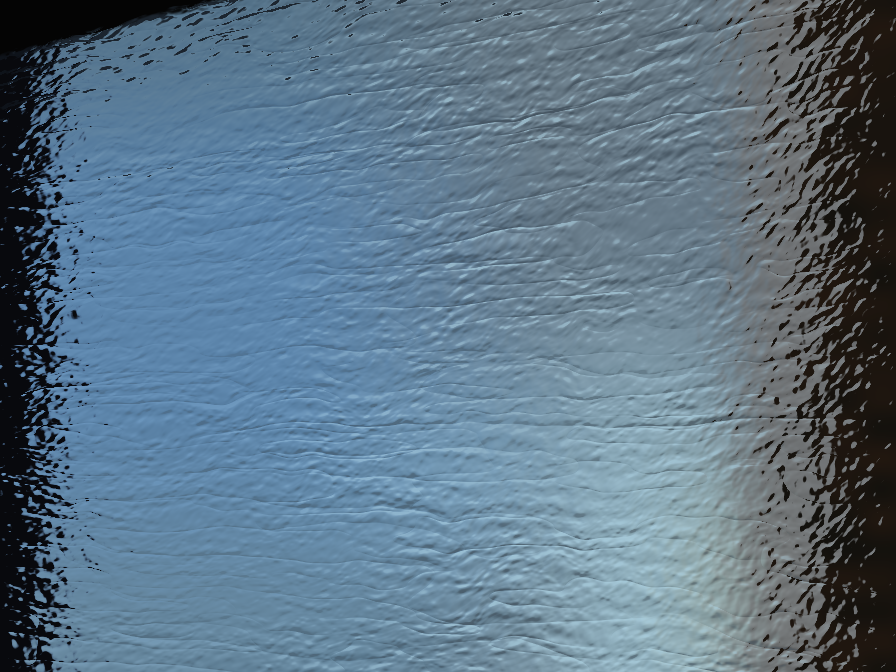
This texture is drawn by a Shadertoy shader. Its source:

```glsl
// Rippled window glass refracting a blue sky between dark frame edges.

float hash(vec2 p) {
    return fract(sin(dot(p, vec2(127.1, 311.7))) * 43758.5453);
}

float noise(vec2 p) {
    vec2 i = floor(p), f = fract(p);
    f = f * f * (3.0 - 2.0 * f);
    return mix(mix(hash(i), hash(i + vec2(1, 0)), f.x),
               mix(hash(i + vec2(0, 1)), hash(i + vec2(1, 1)), f.x), f.y);
}

// Bends rows into a fan: rising at the top, falling at the bottom
vec2 fan(vec2 p) {
    return vec2(p.x, p.y - (p.x - 0.65) * (0.32 * p.y - 0.1));
}

// Thin wandering crest along the middle contour of a noise field
float crest(vec2 p) {
    return exp(-14.0 * abs(noise(p) - 0.5));
}

// Glass relief: long crests, soft ripples and slanted pebbled grain
float relief(vec2 p) {
    vec2 q = fan(p);
    q.y += 0.020 * noise(q * vec2(9.0, 12.0)) + 0.008 * noise(q * vec2(30.0, 34.0));
    float crests = 0.0042 * crest(q * vec2(4.0, 25.0)) + 0.0024 * crest(q * vec2(9.0, 47.0) + 9.0);
    float ripples = noise(q * vec2(13.0, 75.0) + 17.0) / 150.0;
    vec2 g = vec2(q.x + 0.25 * q.y, q.y - 0.35 * q.x);
    float grain = noise(g * vec2(68.0, 125.0) + 41.0) / 160.0
                + noise(g.yx * vec2(210.0, 130.0) + 5.0) / 420.0;
    return crests + ripples + grain;
}

// Smooth light behind the glass
vec3 sky(vec2 p) {
    vec3 col = mix(vec3(0.40, 0.53, 0.62), vec3(0.36, 0.52, 0.67), smoothstep(0.0, 0.45, p.y));
    col = mix(col, vec3(0.34, 0.46, 0.55), smoothstep(0.65, 1.0, p.y));
    col = mix(col, vec3(0.41, 0.47, 0.51), smoothstep(0.4, 0.9, p.x + 0.15 * (p.y - 0.5)) * 0.85);

    // Pale glow low on the right, with a soft blue lobe beside it
    float column = exp(-pow((p.x - 0.96) / 0.18, 2.0)) * smoothstep(0.72, 0.2, p.y);
    vec2 lobe = (p - vec2(0.7, 0.3)) / vec2(0.2, 0.17);
    col = mix(col, vec3(0.48, 0.65, 0.77), 0.55 * exp(-dot(lobe, lobe)));
    col = mix(col, vec3(0.60, 0.74, 0.80), 0.8 * column);
    vec2 warm = (p - vec2(1.09, 0.13)) / vec2(0.1, 0.2);
    col = mix(col, vec3(0.63, 0.69, 0.64), 0.5 * exp(-dot(warm, warm)));
    return mix(col, vec3(0.44, 0.44, 0.44), 0.85 * smoothstep(1.04, 1.17, p.x));
}

void mainImage(out vec4 fragColor, in vec2 fragCoord) {
    vec2 p = fragCoord / iResolution.y;
    p.x += 0.5 * (4.0 / 3.0 - iResolution.x / iResolution.y);

    // Surface slope by finite differences
    float e = 0.0016;
    float h = relief(p);
    vec2 slope = vec2(relief(p + vec2(e, 0)) - h, relief(p + vec2(0, e)) - h) / e;

    // Refracted sky
    vec3 col = sky(p + slope * vec2(0.06, 0.05));

    // Streaks of reflected light, strongest right of the centre
    float lively = smoothstep(0.25, 0.75, p.x) * smoothstep(1.32, 1.05, p.x);
    float patches = 0.45 + 0.9 * noise(fan(p) * vec2(4.0, 11.0) + 7.0);
    float shine = clamp(slope.y, -1.2, 1.2) * patches * mix(0.045, 0.11, lively);
    col += shine * vec3(0.9, 1.0, 1.05);
    float glint = smoothstep(0.4, 1.1, slope.y) * lively * patches;
    col = mix(col, vec3(0.62, 0.76, 0.82), 0.55 * glint);
    float crease = smoothstep(0.5, 1.2, -slope.y) * patches;
    col = mix(col, vec3(0.29, 0.35, 0.40), crease * mix(0.2, 0.45, lively));

    // Dark frame on the left, broken into ragged slivers
    float leftX = p.x + 0.11 * slope.x + 0.028 * slope.y;
    col = mix(col, vec3(0.12, 0.17, 0.32), 0.4 * smoothstep(0.10, 0.055, leftX));
    col = mix(col, vec3(0.03, 0.035, 0.05), smoothstep(0.080, 0.050, leftX));

    // Brown frame on the right, scattered into flecks
    float rightX = p.x + 0.17 * slope.x - 0.035 * slope.y;
    vec3 brown = mix(vec3(0.07, 0.065, 0.05), vec3(0.13, 0.09, 0.06), noise(p * vec2(16.0, 22.0)));
    col = mix(col, brown, smoothstep(1.205, 1.24, rightX));

    // Slanted header, with thin dark streaks trailing beneath it
    float below = 0.915 + 0.257 * p.x - p.y;
    float trail = 0.13 * slope.y - below - 0.03;
    col = mix(col, vec3(0.06, 0.08, 0.11), 0.85 * smoothstep(-0.015, 0.025, trail));
    col = mix(col, vec3(0.015), smoothstep(0.006, -0.006, below + 0.006 * slope.y));

    fragColor = vec4(clamp(col, 0.0, 1.0), 1.0);
}
```
